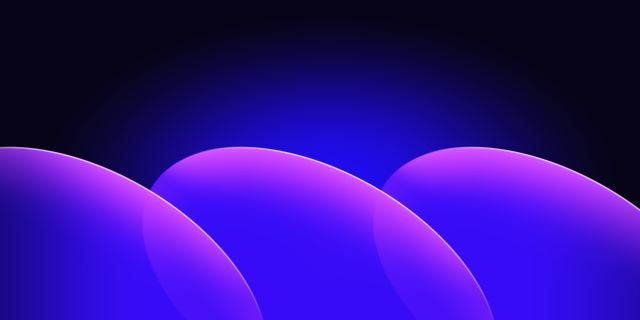
Reproduce this background procedurally as a Shadertoy shader.

```glsl
const vec3 NIGHT = vec3(0.028, 0.016, 0.09);
const vec3 GLOW_BLUE = vec3(0.125, 0.045, 0.92);
const vec3 DIM_BLUE = vec3(0.08, 0.03, 0.48);
const vec3 BRIGHT_BLUE = vec3(0.215, 0.045, 0.97);
const vec3 VIOLET = vec3(0.74, 0.19, 1.0);
const vec3 PINK = vec3(0.89, 0.43, 0.99);
const vec3 RIM_WHITE = vec3(1.0, 0.88, 1.0);

// Approximate signed distance to an ellipse (z), with its outward normal (xy)
vec3 ellipseField(vec2 p, vec2 radii, mat2 turn) {
    vec2 q = p * turn;
    vec2 scaled = q / radii;
    vec2 slope = scaled / radii;
    float k = length(scaled);
    float steepness = max(length(slope), 1e-4);
    return vec3(turn * (slope / steepness), k * (k - 1.0) / steepness);
}

void mainImage(out vec4 fragColor, in vec2 fragCoord) {
    vec2 p = fragCoord / iResolution.y;
    p.x += 1.0 - 0.5 * iResolution.x / iResolution.y;
    float pixel = 1.0 / iResolution.y;

    // Broad blue glow behind the petals
    float halo = length((p - vec2(1.03, 0.42)) / vec2(0.95, 0.56));
    vec3 color = mix(NIGHT, GLOW_BLUE, 1.0 - smoothstep(0.1, 1.0, halo));

    // Light falls off towards both sides
    float light = smoothstep(-0.12, 0.45, p.x) * (1.0 - smoothstep(1.6, 2.35, p.x));
    vec3 petalBlue = mix(DIM_BLUE, BRIGHT_BLUE, light);

    float tilt = -0.529;
    mat2 turn = mat2(cos(tilt), sin(tilt), -sin(tilt), cos(tilt));
    float outsideAll = 1.0;
    float layers = 0.0;
    float unlit = 1.0;
    float pink = 0.0;
    float rim = 0.0;

    // Three tilted translucent petals, lit along their upper edges
    for (int i = -1; i <= 1; i++) {
        vec2 center = vec2(1.0 + 0.7214 * float(i), 0.1076);
        vec3 field = ellipseField(p - center, vec2(0.609, 0.351), turn);
        vec2 normal = field.xy;
        float depth = max(-field.z, 0.0);
        float cover = 1.0 - smoothstep(-pixel, pixel, field.z);
        float lift = normal.y + 0.15 * normal.x;

        float strength = (0.3 + 0.7 * smoothstep(0.5, 1.0, lift)) * smoothstep(-0.9, 0.0, lift);
        float reach = depth / (0.08 + 0.05 * max(normal.y, 0.0));
        unlit *= 1.0 - cover * strength * exp(-reach * reach);
        pink += cover * exp(-depth / 0.035) * smoothstep(0.55, 1.0, lift);

        float line = 1.0 - smoothstep(0.0, 0.0015 + pixel, abs(field.z));
        rim += line * smoothstep(-0.5, 0.3, normal.x) * smoothstep(0.1, 0.95, normal.y);
        outsideAll *= 1.0 - cover;
        layers += cover;
    }

    // Blend the fill, edge light and overlap tint
    float overlap = clamp(layers - 1.0, 0.0, 1.0);
    float violet = 1.0 - unlit * (1.0 - 0.1 * overlap);
    float sideLight = 0.3 + 0.7 * light;
    vec3 petal = mix(petalBlue, VIOLET, violet * sideLight);
    petal = mix(petal, PINK, min(0.7 * pink * sideLight, 1.0));
    color = mix(color, petal, 1.0 - outsideAll);
    color = mix(color, RIM_WHITE, min(0.85 * rim, 1.0));
    fragColor = vec4(color, 1.0);
}
```
